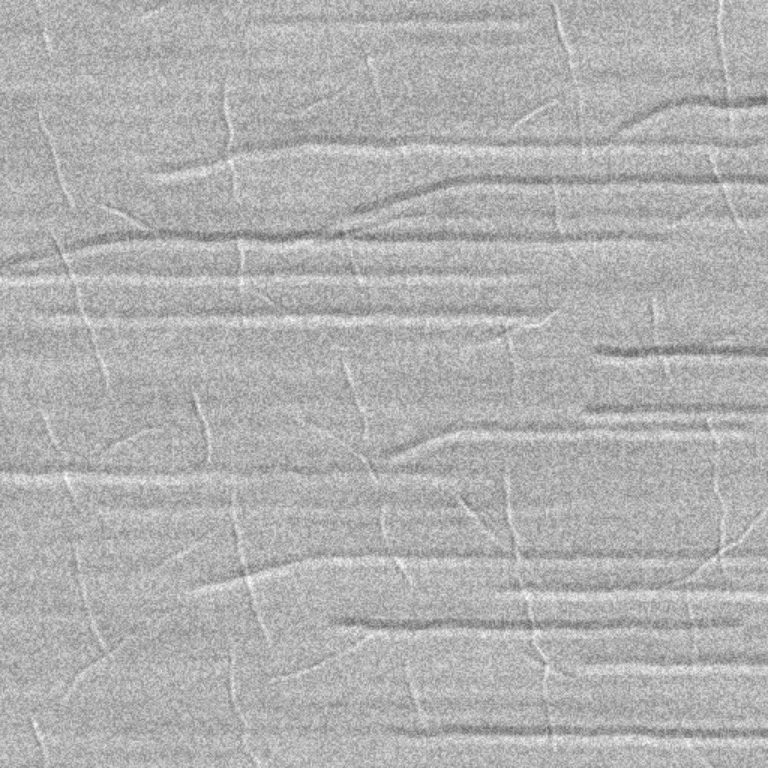
Write a WebGL 1 fragment shader that draws this texture.

```glsl
precision highp float;
// Crumpled grey corrugated board under fine grain.
// Faint flutes and long horizontal creases, each lit below and shaded above,
// are crossed by thin steep and slanting wrinkles; all are summed as relief.
uniform vec2 u_resolution;

const float BASE_GREY = 0.692;
const float GRAIN_CELLS = 512.0;
const float FINE_GRAIN = 0.20;
const float SOFT_GRAIN = 0.13;
const float FLUTE_COUNT = 33.0;
const float FLUTE_DEPTH = 0.009;
const float STREAK_DEPTH = 0.065;
const float CREASE_LIGHT = 0.105;
const float CREASE_SHADE = 0.085;
const float CREASE_WIDTH = 0.0065;
const float WRINKLE_LIGHT = 0.13;
const float WRINKLE_SHADE = 0.085;
const float WRINKLE_WIDTH = 0.0031;
const int CREASES = 20;
const int STEEP_WRINKLES = 26;
const int SLANTED_WRINKLES = 18;

float hash(vec2 p) {
  vec3 q = fract(vec3(p.xyx) * 0.1031);
  q += dot(q, q.yzx + 33.33);
  return fract((q.x + q.y) * q.z);
}

float noise(vec2 p) {
  vec2 cell = floor(p);
  vec2 f = fract(p);
  f = f * f * (3.0 - 2.0 * f);
  float low = mix(hash(cell), hash(cell + vec2(1.0, 0.0)), f.x);
  float high = mix(hash(cell + vec2(0.0, 1.0)), hash(cell + 1.0), f.x);
  return mix(low, high, f.y);
}

// Flat-topped band, 1 in the middle.
float band(float d, float width) {
  float x = d / width;
  return exp(-x * x * x * x);
}

// Long crease: bright strip below a dark strip, one end may droop.
float crease(vec2 uv, float seed) {
  float row = (seed + 0.15 + 0.7 * hash(vec2(seed, 1.0))) / float(CREASES);
  float middle = hash(vec2(seed, 2.0));
  float halfLength = mix(0.12, 0.5, hash(vec2(seed, 3.0)));
  float strength = mix(0.35, 1.1, hash(vec2(seed, 4.0)));
  float droop = 0.04 * step(0.55, hash(vec2(seed, 5.0)));
  float deep = step(0.86, hash(vec2(seed, 6.0)));
  float t = (uv.x - middle) / halfLength;
  float wobble = 0.006 * (noise(vec2(uv.x * 22.0, seed * 7.3)) - 0.5);
  float d = uv.y - row + wobble + droop * (1.0 - smoothstep(-1.0, -0.5, t));
  float fade = 1.0 - smoothstep(0.88, 1.0, abs(t));
  fade *= 0.65 + 0.6 * noise(vec2(uv.x * 9.0, seed * 3.7));
  float light = CREASE_LIGHT * band(d + CREASE_WIDTH, CREASE_WIDTH);
  float shade = CREASE_SHADE * band(d - CREASE_WIDTH, CREASE_WIDTH);
  return fade * strength * (light - shade * (1.0 + deep));
}

// Thin bent wrinkle: a sharp lit edge with a narrow shadow beside it.
float wrinkle(vec2 uv, vec2 centre, float angle, float halfLength, float seed) {
  vec2 along = vec2(cos(angle), sin(angle));
  vec2 offset = uv - centre;
  float s = dot(offset, along);
  float t = s / halfLength;
  float d = dot(offset, vec2(-along.y, along.x));
  d += 0.03 * (hash(vec2(seed, 11.0)) - 0.5) * t * t;
  d += 0.012 * (noise(vec2(s * 35.0 + 50.0, seed * 5.1)) - 0.5);
  float fade = 1.0 - smoothstep(0.6, 1.0, abs(t));
  fade *= 0.3 + noise(vec2(s * 28.0 + 90.0, seed * 2.9));
  float x = d / WRINKLE_WIDTH;
  float light = WRINKLE_LIGHT * exp(-(x + 0.8) * (x + 0.8));
  float shade = WRINKLE_SHADE * exp(-(x - 1.0) * (x - 1.0));
  return fade * (light - shade);
}

void main() {
  vec2 uv = gl_FragCoord.xy / u_resolution;

  // Board: regular flutes and long faint streaks.
  float grey = BASE_GREY;
  grey += FLUTE_DEPTH * sin(6.28318 * FLUTE_COUNT * uv.y);
  grey += STREAK_DEPTH * (noise(uv * vec2(5.0, 62.0)) - 0.5);

  for (int i = 0; i < CREASES; i++) {
    grey += crease(uv, float(i));
  }

  // Steep wrinkles gather loosely in columns.
  for (int i = 0; i < STEEP_WRINKLES; i++) {
    float seed = float(i) + 40.0;
    float column = mod(float(i), 5.0) + 0.25 + 0.5 * hash(vec2(seed, 7.0));
    vec2 centre = vec2(column / 5.0, (float(i) + 0.5) / float(STEEP_WRINKLES));
    float angle = mix(1.55, 1.98, hash(vec2(seed, 8.0)));
    float halfLength = mix(0.05, 0.14, hash(vec2(seed, 9.0)));
    grey += wrinkle(uv, centre, angle, halfLength, seed);
  }

  // Slanted wrinkles mostly rise to the right; every third one falls.
  for (int i = 0; i < SLANTED_WRINKLES; i++) {
    float seed = float(i) + 80.0;
    vec2 centre = fract(vec2(0.7549, 0.5698) * seed);
    float rise = mix(0.3, 0.7, hash(vec2(seed, 8.0)));
    float angle = mod(float(i), 3.0) < 0.5 ? -rise - 0.1 : rise;
    float halfLength = mix(0.04, 0.12, hash(vec2(seed, 9.0)));
    grey += 0.85 * wrinkle(uv, centre, angle, halfLength, seed);
  }

  // Grain: fine speckle over a slightly softer one.
  vec2 grainPoint = uv * GRAIN_CELLS - 0.5;
  grey += FINE_GRAIN * (noise(grainPoint) - 0.5);
  grey += SOFT_GRAIN * (noise(grainPoint * 0.53 + 700.0) - 0.5);

  gl_FragColor = vec4(vec3(clamp(grey, 0.0, 1.0)), 1.0);
}
```
